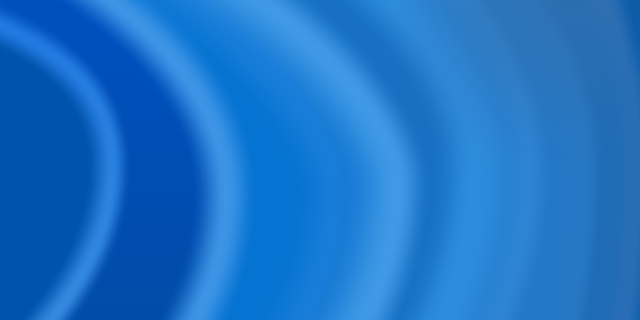
Write a WebGL 1 fragment shader that draws this background.

```glsl
precision highp float;
// Soft nested blue arcs, glowing like folded silk and fading to grey-blue at the right.

uniform vec2 u_resolution;

// Horizontal retreat of an arc from its apex at height d above it.
// shape: linear, quadratic and quartic bend above, quadratic bend below
float bend(float d, vec4 shape) {
  float d2 = d * d;
  float above = shape.x * (sqrt(d2 + 0.003) - 0.055) + shape.y * d2 + shape.z * d2 * d2;
  return d > 0.0 ? above : shape.w * d2;
}

// Approximate signed distance to an arc, positive on its outer right side.
float arcDistance(vec2 p, vec2 apex, vec4 shape) {
  float d = p.y - apex.y;
  float offset = bend(d, shape);
  float slope = (bend(d + 0.01, shape) - bend(d - 0.01, shape)) / 0.02;
  return (p.x - apex.x + offset) / sqrt(1.0 + slope * slope);
}

// Rises to a bright crest at distance zero, then falls to the next tone.
vec3 fold(vec3 color, float dist, vec3 crest, vec3 next, vec2 width) {
  color = mix(color, crest, smoothstep(-width.x, 0.0, dist));
  return mix(color, next, smoothstep(0.0, width.y, dist));
}

void main() {
  vec2 p = gl_FragCoord.xy / u_resolution * vec2(2.0, 1.0);

  // Deep blue core and the two narrow inner arcs
  vec3 color = vec3(0.0, 0.32, 0.67);
  vec3 gap = mix(vec3(0.0, 0.30, 0.66), vec3(0.0, 0.31, 0.75), p.y);
  vec3 innerCrest = mix(vec3(0.21, 0.54, 0.87), vec3(0.12, 0.47, 0.88), p.y);
  float dist = arcDistance(p, vec2(0.352, 0.48), vec4(0.0, 1.1, 3.5, 0.82));
  color = fold(color, dist, innerCrest, gap, vec2(0.085, 0.06));

  dist = arcDistance(p, vec2(0.708, 0.39), vec4(0.0, 0.9, 0.2, 0.64));
  color = fold(color, dist, vec3(0.24, 0.58, 0.90), vec3(0.02, 0.45, 0.82), vec2(0.11, 0.10));

  // Faint ridge leading into the broad central glow
  dist = arcDistance(p, vec2(1.055, 0.41), vec4(0.2, 0.95, 0.0, 0.6));
  color = fold(color, dist, vec3(0.09, 0.49, 0.85), vec3(0.09, 0.48, 0.83), vec2(0.15, 0.04));

  dist = arcDistance(p, vec2(1.245, 0.43), vec4(0.22, 0.96, 0.0, 0.54));
  color = fold(color, dist, vec3(0.25, 0.60, 0.90), vec3(0.09, 0.44, 0.77), vec2(0.17, 0.10));

  // Wide, fading outer arcs
  dist = arcDistance(p, vec2(1.48, 0.48), vec4(0.0, 0.95, 0.0, 0.45));
  color = fold(color, dist, vec3(0.18, 0.55, 0.87), vec3(0.15, 0.50, 0.82), vec2(0.13, 0.15));

  dist = arcDistance(p, vec2(1.655, 0.47), vec4(0.0, 0.70, 0.0, 0.44));
  color = fold(color, dist, vec3(0.18, 0.52, 0.83), vec3(0.14, 0.47, 0.78), vec2(0.08, 0.07));

  dist = arcDistance(p, vec2(1.83, 0.48), vec4(0.0, 0.64, 0.0, 0.20));
  color = fold(color, dist, vec3(0.15, 0.47, 0.77), vec3(0.12, 0.42, 0.71), vec2(0.09, 0.06));

  dist = arcDistance(p, vec2(1.99, 0.50), vec4(0.0, 0.40, 0.0, 0.15));
  color = fold(color, dist, vec3(0.16, 0.43, 0.71), vec3(0.05, 0.36, 0.66), vec2(0.08, 0.07));

  // Grey veil over the upper right
  float veil = smoothstep(1.1, 1.7, p.x) * smoothstep(0.4, 1.0, p.y);
  veil *= 1.0 - smoothstep(1.85, 2.0, p.x);
  color = mix(color, vec3(0.20, 0.44, 0.68), 0.6 * veil);

  gl_FragColor = vec4(color, 1.0);
}
```
